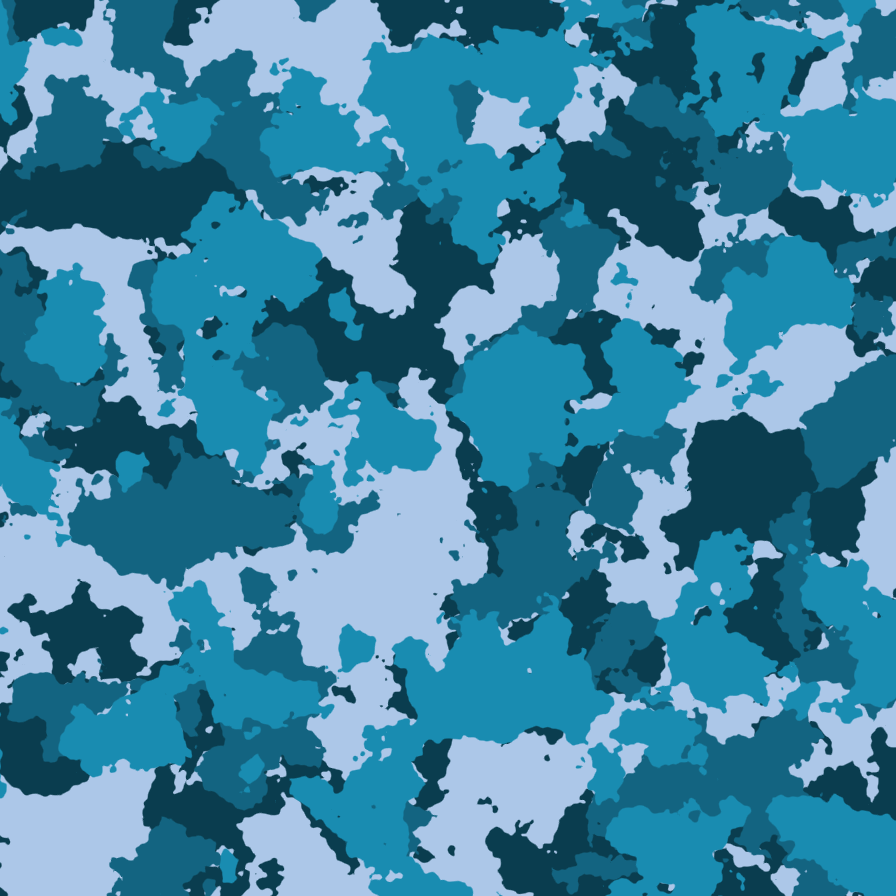
Write a Shadertoy shader that draws this pattern.

```glsl
#define PATCHES 8.4        // largest patches across the canvas
#define OCTAVES 5
#define ROUGHNESS 0.54     // weight of each finer octave
#define EDGE_SOFTNESS 1.4
#define DARK_LEVEL 0.14    // higher level, smaller share
#define MID_LEVEL 0.55
#define BRIGHT_LEVEL 0.50
#define PALE vec3(0.675, 0.780, 0.910)
#define DARK vec3(0.040, 0.240, 0.308)
#define MID vec3(0.076, 0.394, 0.506)
#define BRIGHT vec3(0.098, 0.550, 0.695)

vec3 hash3(vec2 p)
{
    vec3 q = fract(p.xyx * vec3(0.1031, 0.1030, 0.0973));
    q += dot(q, q.yxz + 33.33);
    return fract((q.xxy + q.yzz) * q.zyx);
}

mat2 rotation(float angle)
{
    float c = cos(angle), s = sin(angle);
    return mat2(c, s, -s, c);
}

// Cellular noise: one round bump or dent per cell, unit variance.
// Neighbouring cells are paired with opposite signs to balance the shares.
float cellNoise(vec2 p)
{
    vec2 base = floor(p);
    float sum = 0.0;
    for (int y = -1; y <= 1; y++)
    for (int x = -1; x <= 1; x++)
    {
        vec2 cell = base + vec2(x, y);
        float diagonal = cell.x + cell.y;
        float pairSign = hash3(vec2(floor(diagonal * 0.5), cell.y) + 71.0).z < 0.5 ? -1.0 : 1.0;
        float cellSign = mod(diagonal, 2.0) < 0.5 ? pairSign : -pairSign;
        vec2 offset = cell + hash3(cell).xy - p;
        float bump = max(0.0, 1.0 - dot(offset, offset));
        sum += cellSign * bump * bump * bump;
    }
    return sum * 1.5;
}

// Turned octaves give ragged outlines without a grid direction.
float patchField(vec2 p)
{
    float sum = 0.0, power = 0.0, weight = 1.0;
    for (int i = 0; i < OCTAVES; i++)
    {
        sum += weight * cellNoise(p);
        power += weight * weight;
        weight *= ROUGHNESS;
        p = rotation(0.9) * p * 2.05 + 19.7;
    }
    return sum / sqrt(power);
}

// Antialiased cover of one paint layer.
float cover(vec2 uv, float seed, float scale, float level)
{
    float field = patchField(rotation(seed) * uv * PATCHES * scale + seed * 37.0);
    float width = EDGE_SOFTNESS * length(vec2(dFdx(field), dFdy(field))) + 1e-5;
    return clamp((field - level) / width + 0.5, 0.0, 1.0);
}

void mainImage(out vec4 fragColor, in vec2 fragCoord)
{
    vec2 uv = fragCoord / min(iResolution.x, iResolution.y);

    // Paint layers, lowest first
    vec3 color = PALE;
    color = mix(color, DARK, cover(uv, 1.3, 0.95, DARK_LEVEL));
    color = mix(color, MID, cover(uv, 2.6, 1.1, MID_LEVEL));
    color = mix(color, BRIGHT, cover(uv, 4.4, 0.95, BRIGHT_LEVEL));

    fragColor = vec4(color, 1.0);
}
```
